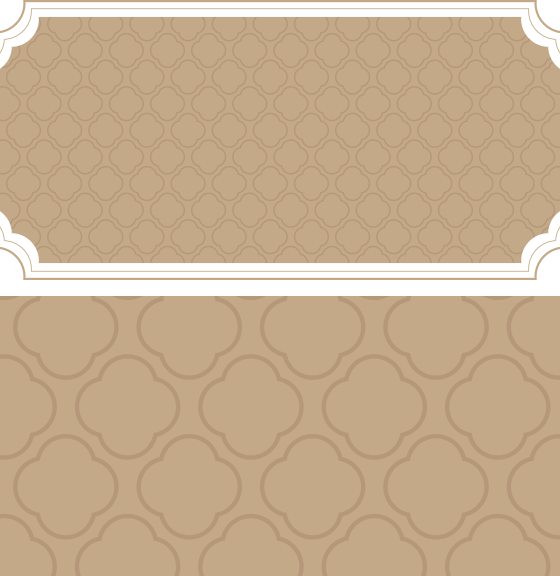
Top, the full canvas; bottom, a detail of the centre.
This pattern is drawn by a Shadertoy shader. Its source:

```glsl
const vec3 TAN = vec3(0.765, 0.663, 0.533);
const vec3 OUTLINE = vec3(0.706, 0.596, 0.475);
const vec3 WHITE = vec3(1.0);

const vec2 PERIOD = vec2(0.1469, 0.1901);
const vec2 LATTICE_ORIGIN = vec2(-0.0346, 0.0346);

// Antialiased coverage of the region where the distance is negative
float coverage(float dist, float pixel) {
    return clamp(0.5 - dist / pixel, 0.0, 1.0);
}

float stroke(float dist, float halfWidth, float pixel) {
    return coverage(abs(dist) - halfWidth, pixel);
}

// Four overlapping circles folded into one octant
float quatrefoil(vec2 p, float lobeOffset, float lobeRadius) {
    p = abs(p);
    p = vec2(max(p.x, p.y), min(p.x, p.y));
    return length(p - vec2(lobeOffset, 0.0)) - lobeRadius;
}

vec2 repeatCentered(vec2 p, vec2 period) {
    return (fract(p / period + 0.5) - 0.5) * period;
}

// Two interleaved grids form the staggered rows
float trellis(vec2 p, vec2 period) {
    float even = quatrefoil(repeatCentered(p, period), 0.0262, 0.0340);
    float odd = quatrefoil(repeatCentered(p + 0.5 * period, period), 0.0262, 0.0340);
    return min(even, odd);
}

// Positive inside the plaque; two stepped scallops cut each corner
float plaque(vec2 edge, float inset, float radius) {
    float upper = length(edge - inset - vec2(-0.0208, 0.0078)) - radius;
    float lower = length(edge - inset - vec2(-0.1172, 0.1042)) - radius;
    return min(edge.y - inset, min(upper, lower));
}

void mainImage(out vec4 fragColor, in vec2 fragCoord) {
    float pixel = 1.0 / iResolution.y;
    vec2 halfSize = 0.5 * iResolution.xy * pixel;
    vec2 p = fragCoord * pixel - halfSize;
    vec2 edge = halfSize - abs(p);

    // Patterned panel
    float motif = stroke(trellis(p - LATTICE_ORIGIN, PERIOD), 0.0026, pixel);
    vec3 panel = mix(TAN, OUTLINE, motif);
    float panelMask = coverage(-plaque(edge, 0.0605, 0.099), pixel);
    vec3 color = mix(WHITE, panel, panelMask);

    // Thin inner rule and heavy outer rule
    float thinRule = stroke(plaque(edge, 0.0312, 0.1016), 0.0015, pixel);
    float heavyRule = stroke(plaque(edge, 0.0039, 0.1042), 0.0039, pixel);
    color = mix(color, TAN, max(thinRule, heavyRule));

    fragColor = vec4(color, 1.0);
}
```
